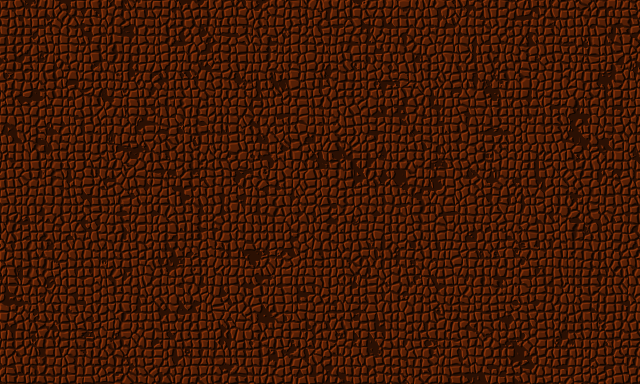
Reproduce this texture procedurally as a Shadertoy shader.

```glsl
const vec2 CELLS_PER_HEIGHT = vec2(50.0, 43.0);
const vec2 JITTER_MIN = vec2(0.20, 0.25);
const vec2 JITTER_MAX = vec2(0.85, 1.00);
const vec2 COLUMN_SCALE = vec2(0.9, 0.35);
const float COLUMN_SHIFT = 0.55;
const float WOBBLE = 0.11;
const float GROOVE_EDGE = 0.04;
const float PLATE_EDGE = 0.24;
const float PATCH_SCALE = 1.1;
const float PATCH_START = 0.74;
const float PATCH_FULL = 0.92;
const float PATCH_WIDTH = 0.34;
const float GROOVE_TONE = 0.17;
const float PLATE_TONE = 0.33;
const float RELIEF = 0.42;
const float TONE_MIN = 0.06;
const float TONE_MAX = 0.56;
const vec2 LIGHT_STEP = vec2(0.075, -0.038);
const vec3 LEATHER_TINT = vec3(1.0, 0.37, 0.07);
const int SAMPLES = 2;

vec3 hash3(vec2 cell) {
    vec3 q = fract(cell.xyx * vec3(0.1031, 0.1030, 0.0973));
    q += dot(q, q.yxz + 33.33);
    return fract((q.xxy + q.yzz) * q.zyx);
}

vec2 valueNoise(vec2 p) {
    vec2 i = floor(p);
    vec2 f = smoothstep(0.0, 1.0, fract(p));
    vec2 low = mix(hash3(i).xy, hash3(i + vec2(1, 0)).xy, f.x);
    vec2 high = mix(hash3(i + vec2(0, 1)).xy, hash3(i + vec2(1, 1)).xy, f.x);
    return mix(low, high, f.y);
}

// Plate height: 0 in the grooves and worn patches, 1 on the flat tops
float plateHeight(vec2 p) {
    float wear = smoothstep(PATCH_START, PATCH_FULL, valueNoise(p * PATCH_SCALE + 211.0).x);

    // Uneven columns that sway along the height, then fine wobble
    p.x += COLUMN_SHIFT * (valueNoise(p * COLUMN_SCALE + 37.0).x - 0.5);
    p += WOBBLE * (valueNoise(p * 2.3 + 71.0) - 0.5) * 2.0;
    vec2 home = floor(p);
    vec2 nearest = vec2(0.0), second = vec2(0.0);
    float nearestSq = 1e3, secondSq = 1e3;

    for (int y = -1; y <= 1; y++) {
        for (int x = -1; x <= 1; x++) {
            vec2 cell = home + vec2(x, y);
            vec3 rnd = hash3(cell + 19.0);
            vec2 jitter = mix(JITTER_MIN, JITTER_MAX, rnd.z * rnd.z);
            vec2 toSeed = cell + 0.5 + jitter * (rnd.xy - 0.5) - p;
            float distSq = dot(toSeed, toSeed);
            if (distSq < nearestSq) {
                second = nearest;
                secondSq = nearestSq;
                nearest = toSeed;
                nearestSq = distSq;
            } else if (distSq < secondSq) {
                second = toSeed;
                secondSq = distSq;
            }
        }
    }
    float border = 0.5 * (secondSq - nearestSq) / max(length(second - nearest), 1e-3);
    return smoothstep(GROOVE_EDGE, PLATE_EDGE, border - PATCH_WIDTH * wear);
}

// Emboss lit from the left and a little above
float leatherTone(vec2 p) {
    float slope = plateHeight(p + LIGHT_STEP) - plateHeight(p - LIGHT_STEP);
    float base = mix(GROOVE_TONE, PLATE_TONE, plateHeight(p));
    return clamp(base + RELIEF * slope, TONE_MIN, TONE_MAX);
}

void mainImage(out vec4 fragColor, in vec2 fragCoord) {
    // Average a small grid of samples per pixel to smooth the edges
    float tone = 0.0;
    for (int j = 0; j < SAMPLES; j++) {
        for (int i = 0; i < SAMPLES; i++) {
            vec2 offset = (vec2(i, j) + 0.5) / float(SAMPLES) - 0.5;
            vec2 p = (fragCoord + offset) / iResolution.y * CELLS_PER_HEIGHT;
            tone += leatherTone(p);
        }
    }
    tone /= float(SAMPLES * SAMPLES);
    fragColor = vec4(tone * LEATHER_TINT, 1.0);
}
```
